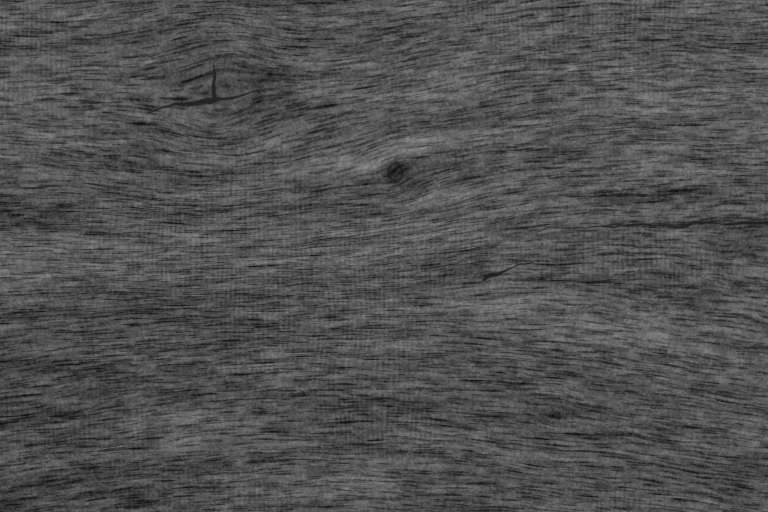
This texture is drawn by a WebGL 2 fragment shader. Its source:

```glsl
#version 300 es
precision highp float;
// Charcoal wood plank: fibres follow a stream function that bends around knots.
// Stretched value noise gives streaks, cellular dashes give pores, and
// layered sines give growth rings, wobble and faint saw marks.
uniform vec2 u_resolution;
out vec4 fragColor;

const int KNOTS = 5;
// Knot centre (xy) and radius (z), in canvas heights.
const vec3 knots[KNOTS] = vec3[KNOTS](
  vec3(0.43, 0.82, 0.105), vec3(0.772, 0.663, 0.034), vec3(0.95, 0.46, 0.014),
  vec3(1.09, 0.19, 0.022), vec3(1.31, 0.854, 0.014));

float hash(vec2 p) {
  vec3 q = fract(p.xyx * 0.1031);
  q += dot(q, q.yzx + 33.33);
  return fract((q.x + q.y) * q.z);
}

float noise(vec2 p) {
  vec2 i = floor(p), f = fract(p);
  f = f * f * (3.0 - 2.0 * f);
  return mix(mix(hash(i), hash(i + vec2(1, 0)), f.x),
             mix(hash(i + vec2(0, 1)), hash(i + vec2(1, 1)), f.x), f.y);
}

// Signed noise, centred on zero.
float streak(vec2 p) { return noise(p) - 0.5; }

vec2 rotate(vec2 p, float a) {
  return mat2(cos(a), sin(a), -sin(a), cos(a)) * p;
}

// Tapered dashes, one per jittered cell; density is the share of filled cells.
float pores(vec2 p, float halfWidth, float density, float soft) {
  vec2 cell = floor(p);
  float cover = 0.0;
  for (int j = -1; j <= 1; j++)
    for (int i = -1; i <= 1; i++) {
      vec2 id = cell + vec2(i, j);
      vec2 d = p - id - vec2(hash(id), hash(id + 57.3));
      float size = hash(id + 113.7);
      float taper = clamp(1.0 - abs(d.x) / (0.3 + 0.45 * size), 0.0, 1.0);
      float edge = abs(d.y) - halfWidth * sqrt(taper) * (0.6 + 0.7 * size);
      float dash = (1.0 - smoothstep(-soft, soft, edge)) * smoothstep(0.0, 0.3, taper);
      cover = max(cover, dash * step(hash(id + 201.1), density));
    }
  return cover;
}

// Uneven split from a to b that narrows toward b.
float crack(vec2 p, vec2 a, vec2 b, float width, float soft) {
  p += 0.012 * vec2(streak(p.yx * 35.0), streak(p * 24.0) + 0.4 * streak(p * 70.0));
  vec2 ab = b - a;
  float t = clamp(dot(p - a, ab) / dot(ab, ab), 0.0, 1.0);
  float w = width * (1.0 - 0.8 * t) * (0.4 + 1.2 * noise(p * 30.0));
  return 1.0 - smoothstep(-soft, soft, length(p - a - ab * t) - w);
}

float blob(vec2 p, vec2 centre, vec2 size) {
  vec2 d = (p - centre) / size;
  return exp(-dot(d, d));
}

// Height across the fibres: constant along each fibre.
float fibreHeight(vec2 p) {
  float lower = 0.06 * cos((p.x - 0.65) * 2.3);
  float upper = 0.045 * tanh((p.x - 0.85) * 4.0);
  float s = p.y - mix(lower, upper, smoothstep(0.25, 0.65, p.y));
  for (int i = 0; i < KNOTS; i++) {
    vec2 d = p - knots[i].xy;
    float r2 = knots[i].z * knots[i].z;
    s -= 0.7 * d.y * r2 / (dot(d, d) + r2);
  }
  return s + 0.002 * sin(p.x * 17.0 + s * 31.0) + 0.001 * sin(p.x * 47.0 - s * 67.0);
}

// Dark heart and growth rings of one knot.
float knotTone(vec2 p, vec3 knot) {
  vec2 d = p - knot.xy;
  float r = length(d * vec2(0.85, 1.0)) / knot.z;
  float wobble = 0.5 * sin(3.0 * atan(d.y, d.x)) + 2.5 * noise(d / knot.z * 2.5);
  float rings = sin(r * 25.0 + wobble) * exp(-r * r * 0.5);
  return -0.065 * exp(-r * r * 1.8) + 0.018 * rings;
}

void main() {
  vec2 p = gl_FragCoord.xy / u_resolution.y;
  float px = 1.0 / u_resolution.y;
  vec2 g = vec2(p.x, fibreHeight(p) + 1.0);

  // Streaks from broad bands down to single fibres, then surface speckle.
  float tone = 0.335;
  tone += 0.07 * streak(g * vec2(1.4, 8.0)) + 0.08 * streak(g * vec2(3.0, 21.0));
  tone += 0.10 * streak(g * vec2(11.0, 70.0)) + 0.14 * streak(g * vec2(34.0, 190.0));
  tone += 0.09 * streak(rotate(p, 0.6) * 290.0) + 0.07 * streak(rotate(p, 1.1) * 150.0);

  // Patchy, broken saw marks across the fibres.
  float patches = smoothstep(0.45, 0.8, noise(p * vec2(4.0, 6.0) + 9.0));
  float broken = noise(p * vec2(90.0, 55.0) + 40.0);
  tone += 0.03 * patches * broken * sin(p.x * 670.0 + 9.0 * noise(p * vec2(14.0, 8.0)));

  // Broad stains and light falloff.
  tone += 0.035 * blob(p, vec2(0.85, 0.5), vec2(0.7, 0.35));
  tone -= 0.05 * blob(p, vec2(0.0, 0.0), vec2(0.6, 0.3));
  tone -= 0.04 * blob(p, vec2(1.17, 0.62), vec2(0.16, 0.03));
  tone -= 0.04 * blob(p, vec2(0.08, 0.39), vec2(0.2, 0.03));
  tone -= 0.035 * blob(p, vec2(0.36, 0.67), vec2(0.13, 0.035));
  tone -= 0.05 * blob(p, vec2(0.51, 0.84), vec2(0.05, 0.06));

  for (int i = 0; i < KNOTS; i++) tone += knotTone(p, knots[i]);

  // Dense short pores, longer pores and sparse long checks.
  tone -= 0.105 * pores(g * vec2(27.0, 112.0), 0.18, 0.75, 112.0 * px * 0.65);
  tone -= 0.09 * pores(g * vec2(14.0, 60.0) + 31.0, 0.10, 0.55, 60.0 * px * 0.7);
  tone -= 0.08 * pores(g * vec2(4.5, 20.0) + 77.0, 0.04, 0.3, 20.0 * px);

  // Splits through the large knot and along the plank.
  float split = crack(p, vec2(0.43, 0.81), vec2(0.29, 0.782), 0.005, px);
  split = max(split, crack(p, vec2(0.42, 0.808), vec2(0.505, 0.822), 0.004, px));
  split = max(split, crack(p, vec2(0.42, 0.81), vec2(0.414, 0.88), 0.004, px));
  split = max(split, crack(p, vec2(0.948, 0.458), vec2(1.04, 0.492), 0.005, px));
  split = max(split, crack(p, vec2(1.5, 0.565), vec2(1.05, 0.552), 0.003, px));
  // Eye of the small knot.
  float eye = length((p - knots[1].xy) * vec2(1.4, 1.0));
  split = max(split, 0.8 * exp(-pow((eye - 0.018) / 0.005, 2.0)));
  tone = mix(tone, 0.12, 0.85 * split);

  fragColor = vec4(vec3(clamp(tone, 0.08, 0.56)), 1.0);
}
```
